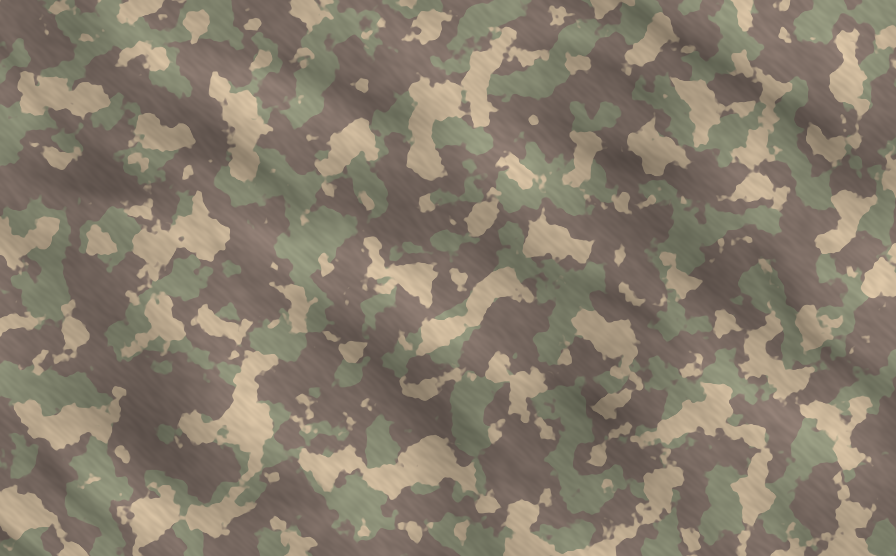
A Shadertoy shader for this texture:

```glsl
// Draws faded woodland camouflage cloth with soft diagonal folds and a fine weave.

#define BROWN vec3(0.452, 0.396, 0.365)
#define GREEN vec3(0.488, 0.500, 0.417)
#define TAN vec3(0.698, 0.628, 0.530)
#define GREEN_SCALE 10.5     // noise cells per canvas height
#define TAN_SCALE 12.0
#define GREEN_LEVEL 0.34     // thresholds in standard deviations
#define TAN_LEVEL 0.73
#define EDGE 0.14            // softness of patch borders
#define FOLD_ANGLE 0.60      // downward slopes in radians
#define WEAVE_ANGLE 0.72
#define FOLD_DEPTH 0.085
#define CREASE_DEPTH 0.19

const float GAIN = 0.46;
const float FBM_DEVIATION = 0.243;

float hash(vec2 p) {
    vec3 q = fract(p.xyx * 0.1031);
    q += dot(q, q.yzx + 33.33);
    return fract((q.x + q.y) * q.z);
}

// Contribution of one lattice corner with a random unit gradient
float corner(vec2 cell, vec2 offset) {
    float angle = 6.2832 * hash(cell);
    return dot(vec2(cos(angle), sin(angle)), offset);
}

float gradientNoise(vec2 p) {
    vec2 cell = floor(p), f = fract(p);
    vec2 blend = f * f * f * (f * (f * 6.0 - 15.0) + 10.0);
    vec2 e = vec2(0.0, 1.0);
    float low = mix(corner(cell, f), corner(cell + e.yx, f - e.yx), blend.x);
    float high = mix(corner(cell + e.xy, f - e.xy), corner(cell + e.yy, f - e.yy), blend.x);
    return mix(low, high, blend.y);
}

// Fractal noise scaled to roughly unit deviation
float fbm(vec2 p, int octaves) {
    float sum = 0.0, amplitude = 1.0;
    mat2 turn = mat2(0.8, 0.6, -0.6, 0.8);
    for (int i = 0; i < octaves; i++) {
        sum += amplitude * gradientNoise(p);
        p = turn * p * 2.03 + vec2(17.3, 41.9);
        amplitude *= GAIN;
    }
    return sum / FBM_DEVIATION;
}

// Coordinates running along (x) and across (y) a downward slope
vec2 slope(vec2 p, float angle) {
    float c = cos(angle), s = sin(angle);
    return vec2(c * p.x - s * p.y, s * p.x + c * p.y);
}

float patchMask(vec2 p, float level) {
    return smoothstep(level - EDGE, level + EDGE, fbm(p, 4));
}

// Brown ground, green patches, tan patches on top
vec3 camouflage(vec2 p) {
    vec3 color = mix(BROWN, GREEN, patchMask(p * GREEN_SCALE + vec2(31.7, 12.4), GREEN_LEVEL));
    return mix(color, TAN, patchMask(p * TAN_SCALE + vec2(83.2, 57.6), TAN_LEVEL));
}

// Brightness of the draped cloth: rounded swells and narrow shaded creases
float foldLight(vec2 q) {
    q.y += 0.10 * gradientNoise(q * 2.4 + 9.0);
    float swell = fbm(q * vec2(2.0, 6.0) + vec2(4.3, 21.7), 2);
    float ridge = abs(gradientNoise(q * vec2(1.6, 5.0) + vec2(61.1, 7.8)));
    float strength = smoothstep(-0.10, 0.30, gradientNoise(q * vec2(2.6, 4.5) + vec2(15.4, 73.2)));
    float crease = smoothstep(0.18, 0.0, ridge) * strength;
    return 1.025 + FOLD_DEPTH * swell - CREASE_DEPTH * crease;
}

float weave(vec2 q) {
    float threads = gradientNoise(q * vec2(34.0, 125.0) + 130.0);
    float slubs = gradientNoise(q * vec2(20.0, 60.0) + 210.0);
    return 1.0 + 0.09 * threads + 0.04 * slubs;
}

void mainImage(out vec4 fragColor, in vec2 fragCoord) {
    vec2 p = fragCoord / iResolution.y;
    vec3 color = camouflage(p) * foldLight(slope(p, FOLD_ANGLE)) * weave(slope(p, WEAVE_ANGLE));
    fragColor = vec4(clamp(color, 0.0, 1.0), 1.0);
}
```
